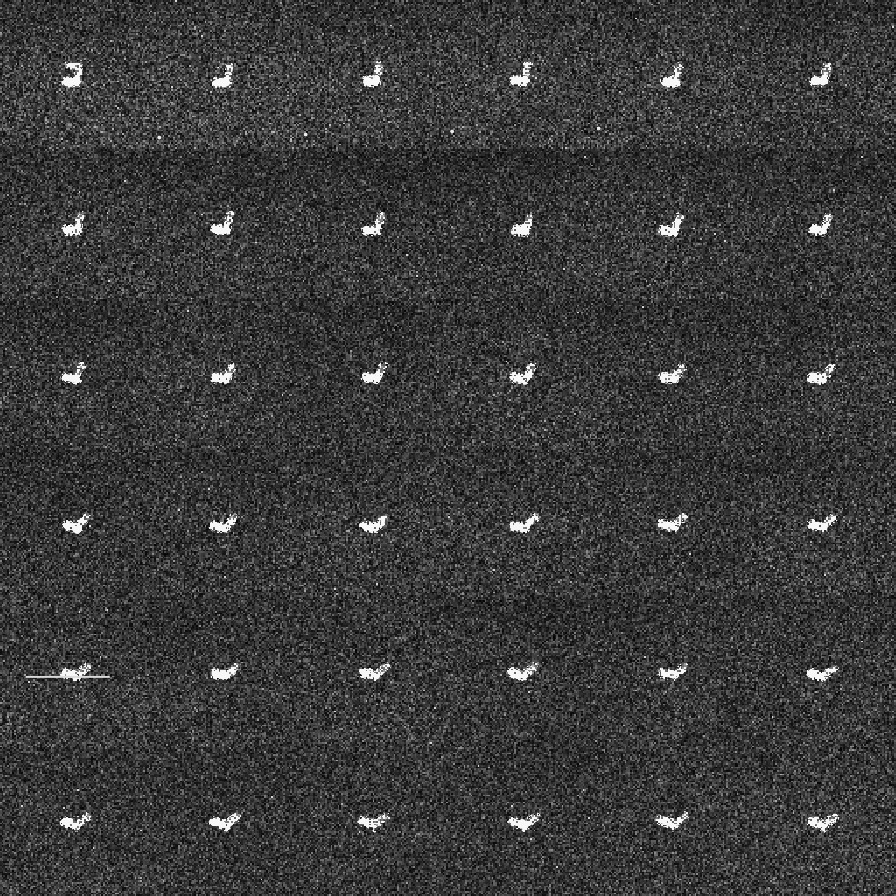
A WebGL 2 fragment shader for this pattern:

```glsl
#version 300 es
precision highp float;

uniform vec2 u_resolution;
out vec4 fragColor;

const float TILES = 6.0;           // repeats across and down
const float TILE_UNITS = 128.0;    // drawing units per tile side
const float GRAINS = 512.0;        // speckle grains across the canvas
const float GRAIN_LEVEL = 0.162;   // spread of the background speckle
const float TILE_VARIATION = 0.10; // brightness change between tiles
const float BAND_DEPTH = 0.22;     // darkening at the top of each row
const float MOTTLE = 0.045;        // strength of the soft clouding
const float EDGE_WEAR = 2.6;       // raggedness of the bright shape
const float SPARK_CHANCE = 0.0003; // share of stray bright grains
const float SHAPE_LIGHT = 0.97;
const float HOLE_LIGHT = 0.26;
const float LINE_LIGHT = 0.86;
const float LINE_HALF_WIDTH = 0.75;
const vec2 LINE_TILE = vec2(0.0, 4.0);

// Integer hash giving a value in 0..1
float hash(vec2 cell, uint seed) {
  uvec2 q = uvec2(ivec2(cell)) * uvec2(1597u, 3571u);
  uint h = (q.x ^ (q.y * 2699u)) + seed * 7919u;
  h = (h ^ (h >> 15)) * 73244475u;
  h = (h ^ (h >> 13)) * 73244475u;
  h ^= h >> 16;
  return float(h >> 8) / 16777216.0;
}

float capsule(vec2 p, vec2 a, vec2 b, float radius) {
  vec2 d = b - a;
  float along = clamp(dot(p - a, d) / dot(d, d), 0.0, 1.0);
  return length(p - a - d * along) - radius;
}

float box(vec2 p, vec2 halfSize) {
  vec2 d = abs(p) - halfSize;
  return length(max(d, 0.0)) + min(max(d.x, d.y), 0.0);
}

// Body with a raised right horn; it turns and flattens with phase
float shapeDistance(vec2 p, float phase) {
  vec2 left = mix(vec2(-5.5, -6.5), vec2(-9.0, 0.5), phase);
  vec2 belly = mix(vec2(2.0, -6.5), vec2(1.5, -2.5), phase);
  vec2 tip = mix(vec2(5.0, 7.5), vec2(11.0, 4.0), smoothstep(0.0, 0.8, phase));
  float body = capsule(p, left, belly, mix(4.2, 3.8, phase));
  float horn = capsule(p, belly, tip, 3.2);
  float keel = capsule(p, belly, vec2(1.0, -7.0), 2.0);
  float cap = box(p - vec2(-1.0, 7.0), vec2(6.0, 2.5)) + 80.0 * phase;
  float d = min(min(body, horn), min(cap, keel + 6.0 * (1.0 - phase)));
  return d;
}

// Soft clouding from layered sines
float clouding(vec2 p) {
  float sum = 0.0;
  float weight = 0.5;
  for (int i = 0; i < 4; i++) {
    sum += weight * sin(p.x + 1.7 * sin(p.y * 0.8)) * sin(p.y + 1.3 * sin(p.x * 0.7));
    p = mat2(1.6, 1.2, -1.2, 1.6) * p + 1.9;
    weight *= 0.65;
  }
  return sum;
}

float backgroundGain(vec2 tile, vec2 local, vec2 uv) {
  float fromTop = 1.0 - local.y;
  float early = 1.0 - tile.y / (TILES - 1.0);
  float band = BAND_DEPTH * mix(0.35, 1.0, early);
  float gain = 1.05 - band * (1.0 - smoothstep(0.0, 0.55, fromTop));
  gain += 0.12 * step(tile.y, 0.5);
  gain += TILE_VARIATION * (hash(tile, 11u) - 0.5);
  return gain + MOTTLE * 2.0 * clouding(uv * 14.0);
}

void main() {
  vec2 uv = gl_FragCoord.xy / u_resolution;
  float pixel = TILES * TILE_UNITS / min(u_resolution.x, u_resolution.y);

  // Tiles are counted from the upper left
  vec2 grid = uv * TILES;
  vec2 local = fract(grid);
  vec2 tile = vec2(floor(grid.x), TILES - 1.0 - floor(grid.y));
  vec2 p = (local - 0.5) * TILE_UNITS;
  float phase = (tile.y * TILES + tile.x) / (TILES * TILES - 1.0);

  // Speckle with a Rayleigh spread
  vec2 grain = floor(uv * GRAINS);
  float draw = hash(grain, 1u);
  float speckle = GRAIN_LEVEL * sqrt(-2.0 * log(max(1.0 - draw, 0.0005)));
  float light = 0.01 + speckle * backgroundGain(tile, local, uv);
  light = mix(light, 0.85, step(hash(grain, 2u), SPARK_CHANCE));

  // Bright shape, worn at the edge and pitted towards the horn
  float wear = EDGE_WEAR * (hash(grain, 3u) - 0.5);
  vec2 wobble = vec2(hash(tile, 5u), hash(tile, 6u)) - 0.5;
  float d = shapeDistance(p - wobble * 1.6, phase) + wear;
  float cover = 1.0 - smoothstep(-0.5 * pixel, 0.5 * pixel, d);
  float pitting = mix(0.06, 0.48, smoothstep(-5.0, 8.0, p.y + 0.3 * p.x));
  float lit = step(pitting, hash(grain, 4u));
  float shape = mix(HOLE_LIGHT + speckle, SHAPE_LIGHT, lit);
  light = mix(light, shape, cover);

  // Small dot drifting across the first row
  vec2 dotCentre = vec2(-53.0 - 2.5 * tile.x, -56.5 + 2.6 * tile.x);
  float dotShown = step(tile.y, 0.5) * step(0.5, tile.x) * step(tile.x, 4.5);
  float dotCover = 1.0 - smoothstep(-0.5 * pixel, 0.5 * pixel, length(p - dotCentre) - 1.6);
  light = mix(light, 0.92, dotCover * dotShown);

  // Single scan fault
  float lineDistance = box(p - vec2(-6.0, -4.2), vec2(36.0, LINE_HALF_WIDTH));
  float lineCover = 1.0 - smoothstep(-0.5 * pixel, 0.5 * pixel, lineDistance);
  lineCover *= 1.0 - step(0.5, distance(tile, LINE_TILE));
  light = mix(light, LINE_LIGHT, lineCover);

  fragColor = vec4(vec3(clamp(light, 0.0, 1.0)), 1.0);
}
```
